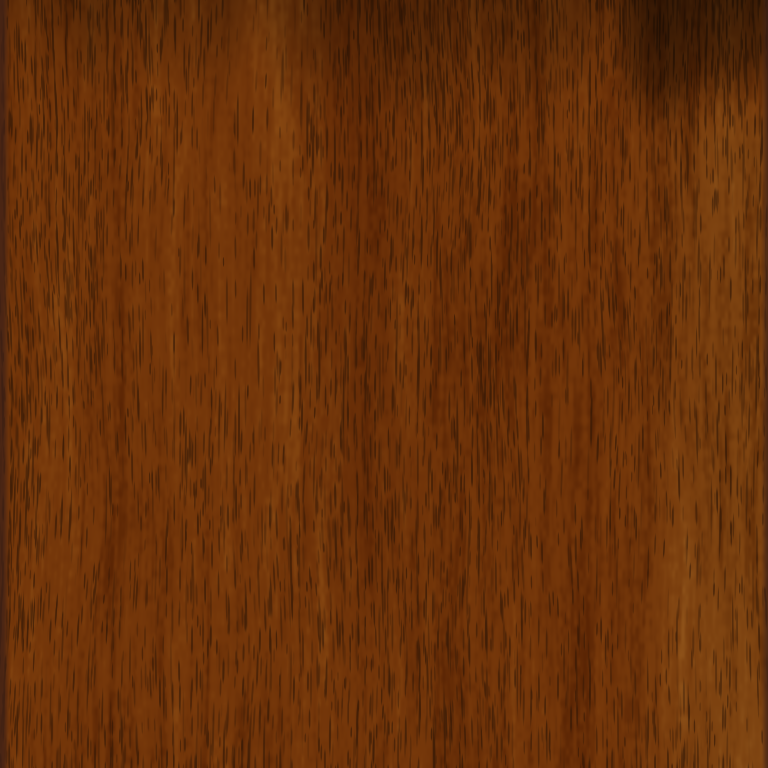
Write a three.js fragment shader that draws this texture.

```glsl
// Varnished brown wood with an upright grain: soft tonal bands and fine fibres
// come from stretched value noise, and dark tapered pores are scattered in
// several layers of jittered cells. Shading darkens the top and side edges.

varying vec2 vUv;

const vec3 DARK_WOOD = vec3(0.355, 0.145, 0.016);
const vec3 MID_WOOD = vec3(0.455, 0.213, 0.038);
const vec3 LIGHT_WOOD = vec3(0.545, 0.295, 0.075);
const vec3 GOLDEN_WOOD = vec3(0.520, 0.300, 0.085);
const vec3 PORE_COLOR = vec3(0.170, 0.080, 0.020);
const vec3 EDGE_COLOR = vec3(0.240, 0.125, 0.090);

const int PORE_LAYERS = 6;
const float PORE_HALF_WIDTH = 0.0015;
const float PORE_SOFTNESS = 0.0007;
const float PORE_STRENGTH = 0.72;
const float BAND_CONTRAST = 0.85;
const float FIBRE_CONTRAST = 0.50;
const float MOTTLE_CONTRAST = 0.22;

float hash(vec2 p) {
  vec3 q = fract(vec3(p.xyx) * 0.1031);
  q += dot(q, q.yzx + 33.33);
  return fract((q.x + q.y) * q.z);
}

float noise(vec2 p) {
  vec2 cell = floor(p);
  vec2 f = fract(p);
  f = f * f * (3.0 - 2.0 * f);
  float low = mix(hash(cell), hash(cell + vec2(1.0, 0.0)), f.x);
  float high = mix(hash(cell + vec2(0.0, 1.0)), hash(cell + 1.0), f.x);
  return mix(low, high, f.y);
}

// Noise around zero, stretched by separate frequencies across and along.
float grain(vec2 p, float across, float along) {
  return noise(p * vec2(across, along) + across) - 0.5;
}

// Bend the fibres gently so that the lines wander and lean.
vec2 bendGrain(vec2 p) {
  float bend = 0.022 * grain(p, 4.0, 2.5) + 0.007 * grain(p, 15.0, 6.0);
  return vec2(p.x + bend + 1.0, p.y + 1.0);
}

// One tapered stroke per cell, with every column shifted along the grain.
float poreLayer(vec2 p, float columns, float rows, float seed, float density) {
  float x = p.x * columns;
  float column = floor(x) + 211.0 * seed;
  float y = p.y * rows + 40.0 * hash(vec2(column, 7.0));
  vec2 id = vec2(column, floor(y));
  float place = hash(id + 3.1);
  float size = hash(id + 17.7);
  float shade = hash(id + 41.3);

  float halfLength = mix(0.16, 0.48, size);
  float along = fract(y) - mix(halfLength, 1.0 - halfLength, place);
  float taper = min(abs(along) / halfLength, 1.0);
  float center = mix(0.32, 0.68, shade) + 0.25 * along * (place - 0.5);

  float halfWidth = PORE_HALF_WIDTH * columns * mix(0.6, 1.0, size);
  halfWidth *= 1.0 - 0.7 * taper * taper;
  float softness = PORE_SOFTNESS * columns;
  float line = 1.0 - smoothstep(halfWidth * 0.3, halfWidth + softness,
                                abs(fract(x) - center));
  float present = 1.0 - smoothstep(density - 0.1, density + 0.1, hash(id + 73.9));
  return line * (1.0 - smoothstep(0.45, 1.0, taper)) * mix(0.35, 1.0, shade) * present;
}

float pores(vec2 p) {
  float density = 0.52 + 0.75 * grain(p, 11.0, 2.5) + 0.3 * grain(p, 32.0, 5.0);
  float clear = 1.0;
  for (int i = 0; i < PORE_LAYERS; i++) {
    float k = float(i);
    clear *= 1.0 - 0.85 * poreLayer(p, 62.0 + 13.0 * k, 7.0 + 3.0 * k, k + 1.0, density);
  }
  return 1.0 - clear;
}

vec3 woodTone(vec2 p) {
  float bands = 0.45 * grain(p, 6.0, 1.3) + 0.40 * grain(p, 19.0, 1.6)
              + 0.30 * grain(p, 47.0, 2.5);
  float fibres = 0.6 * grain(p, 105.0, 7.0) + 0.5 * grain(p, 230.0, 15.0);
  float mottle = grain(p, 210.0, 95.0);
  float tone = 0.5 + BAND_CONTRAST * bands + FIBRE_CONTRAST * fibres
             + MOTTLE_CONTRAST * mottle;
  vec3 color = mix(DARK_WOOD, MID_WOOD, smoothstep(0.0, 0.52, tone));
  return mix(color, LIGHT_WOOD, smoothstep(0.48, 1.05, tone));
}

void main() {
  vec2 p = bendGrain(vUv);
  vec3 color = woodTone(p);

  // Redder heart near the middle, golden sheen towards the right.
  float heart = exp(-pow((vUv.x - 0.46) / 0.09, 2.0)) * smoothstep(0.05, 0.4, vUv.y);
  color *= mix(vec3(1.0), vec3(0.91, 0.86, 0.75), heart);
  float sheen = smoothstep(0.78, 0.97, vUv.x) * (1.0 - smoothstep(0.8, 0.92, vUv.y));
  color = mix(color, color * GOLDEN_WOOD / MID_WOOD, 0.6 * sheen);

  color = mix(color, PORE_COLOR, PORE_STRENGTH * pores(p));

  // Uneven shadow at the top, deepest in the right corner.
  float ragged = vUv.y + 0.09 * grain(p, 24.0, 3.0);
  float corner = smoothstep(0.78, 0.86, vUv.x) * smoothstep(0.83, 0.93, ragged);
  color *= 1.0 - 0.24 * smoothstep(0.84, 1.03, ragged) - 0.26 * corner;

  // Worn, cooler strips along both sides.
  float side = min(vUv.x, 1.0 - vUv.x + 0.004);
  color = mix(color, EDGE_COLOR, 0.75 * (1.0 - smoothstep(0.003, 0.014, side)));
  gl_FragColor = vec4(color, 1.0);
}
```
